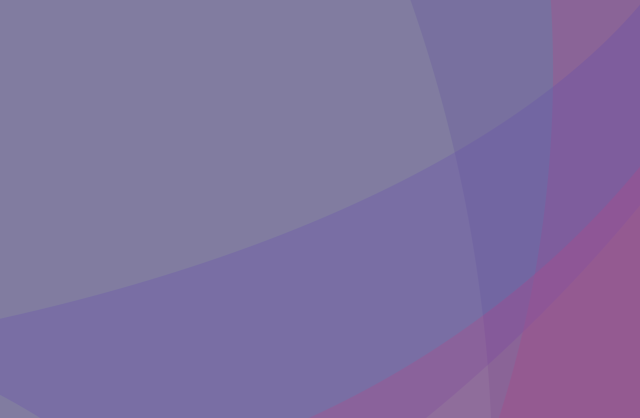
Give the GLSL for this background, as a Shadertoy shader.

```glsl
// Flat translucent backdrop of large overlapping discs in slate, violet and rose.
// Three wide ellipses cut the canvas into diagonal bands, two steep circles cut
// each band into three tones, and a small disc rises in the lower left corner.

// Antialiased coverage of an ellipse: 1 inside, 0 outside.
float ellipseCover(vec2 p, vec2 center, vec2 radii, float pixel) {
    vec2 q = (p - center) / radii;
    float dist = (dot(q, q) - 1.0) / max(length(2.0 * q / radii), 1e-4);
    return 1.0 - smoothstep(-0.75 * pixel, 0.75 * pixel, dist);
}

float circleCover(vec2 p, vec2 center, float radius, float pixel) {
    return ellipseCover(p, center, vec2(radius), pixel);
}

// One band, split from left to right by the two steep circles.
vec3 bandColor(vec3 left, vec3 middle, vec3 right, float inInner, float inOuter) {
    return mix(right, mix(middle, left, inInner), inOuter);
}

void mainImage(out vec4 fragColor, in vec2 fragCoord) {
    // Canvas height is one unit.
    float pixel = 1.0 / iResolution.y;
    vec2 p = fragCoord * pixel;

    // Steep edges.
    float inInner = circleCover(p, vec2(-2.315, -0.154), 3.493, pixel);
    float inOuter = circleCover(p, vec2(-1.392, 0.829), 2.715, pixel);

    // Diagonal edges, from upper to lower.
    float aboveUpper = ellipseCover(p, vec2(-1.411, 1.475), vec2(3.142, 1.385), pixel);
    float aboveMiddle = ellipseCover(p, vec2(-0.319, 1.748), vec2(2.272, 1.975), pixel);
    float aboveLower = circleCover(p, vec2(-1.288, 2.832), 3.653, pixel);

    // Band tones.
    vec3 slate = vec3(0.504, 0.488, 0.628);
    vec3 slateBand = bandColor(slate, vec3(0.471, 0.440, 0.622),
                               vec3(0.542, 0.392, 0.592), inInner, inOuter);
    vec3 violetBand = bandColor(vec3(0.473, 0.431, 0.644), vec3(0.449, 0.400, 0.636),
                                vec3(0.493, 0.363, 0.616), inInner, inOuter);
    vec3 plumBand = bandColor(vec3(0.540, 0.386, 0.608), vec3(0.523, 0.354, 0.604),
                              vec3(0.555, 0.338, 0.588), inInner, inOuter);
    vec3 roseBand = bandColor(vec3(0.562, 0.428, 0.606), vec3(0.541, 0.391, 0.594),
                              vec3(0.580, 0.354, 0.570), inInner, inOuter);

    // Stack the bands from bottom to top.
    vec3 color = mix(roseBand, plumBand, aboveLower);
    color = mix(color, violetBand, aboveMiddle);
    color = mix(color, slateBand, aboveUpper);

    // Corner disc.
    float corner = circleCover(p, vec2(-0.749, -1.355), 1.597, pixel);
    color = mix(color, slate, corner);

    fragColor = vec4(color, 1.0);
}
```
